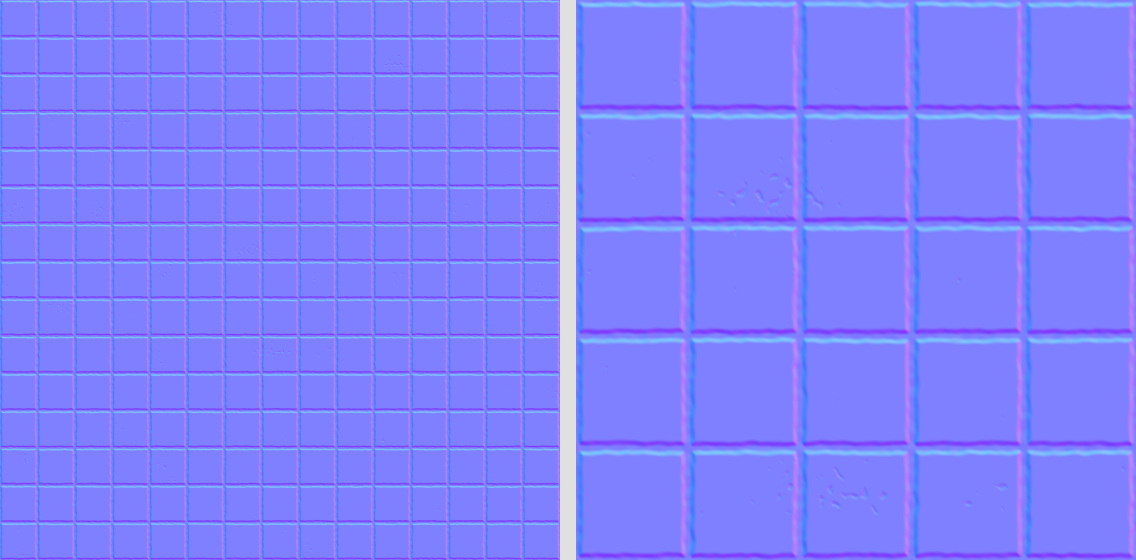
Left, the full canvas; right, a detail of the centre.
This texture map is drawn by a three.js fragment shader. Its source:

```glsl
// Tangent-space normal map of square bevelled tiles with thin grooves and chipped wear.
varying vec2 vUv;

const float TILES = 15.0;          // repeats across and up
const float GROOVE = 0.014;        // half width of the groove, in tiles
const float BEVEL = 0.050;         // width of the sloped rim, in tiles
const float CORNER = 0.035;        // corner radius, in tiles
const float RIM_HEIGHT = 0.0205;
const float CHIP_DEPTH = 0.0042;
const float STEP = 0.014;          // half span of the slope measurement, in tiles

vec2 hash22(vec2 p) {
  vec3 q = fract(p.xyx * vec3(0.1031, 0.1030, 0.0973));
  q += dot(q, q.yzx + 33.33);
  return fract((q.xx + q.yz) * q.zy);
}

// Wraps whole-numbered cells; the half offset guards against rounding.
vec2 wrapCell(vec2 cell, float period) {
  return floor(mod(cell + 0.5, period));
}

float cornerDot(vec2 cell, vec2 offset, float period, float seed) {
  float angle = 6.28318 * hash22(wrapCell(cell, period) + seed).x;
  return dot(vec2(cos(angle), sin(angle)), offset);
}

// Gradient noise that repeats after a whole number of cells.
float gradientNoise(vec2 p, float period, float seed) {
  vec2 i = floor(p);
  vec2 f = p - i;
  vec2 u = f * f * f * (f * (f * 6.0 - 15.0) + 10.0);
  vec2 e = vec2(1.0, 0.0);
  float bottom = mix(cornerDot(i, f, period, seed),
                     cornerDot(i + e.xy, f - e.xy, period, seed), u.x);
  float top = mix(cornerDot(i + e.yx, f - e.yx, period, seed),
                  cornerDot(i + e.xx, f - e.xx, period, seed), u.x);
  return mix(bottom, top, u.y);
}

// Noise with a given number of cells over the whole map; p is in tiles.
float mapNoise(vec2 p, float cells, float seed) {
  return gradientNoise(p * cells / TILES, cells, seed);
}

float roundedBox(vec2 p, vec2 halfSize, float radius) {
  vec2 q = abs(p) - halfSize + radius;
  return length(max(q, 0.0)) + min(max(q.x, q.y), 0.0) - radius;
}

// Raised tile face: 0 in the groove, 1 on the flat top.
float tileFace(vec2 p) {
  vec2 jitter = hash22(wrapCell(floor(p), TILES) + 7.0) - 0.5;
  float wobble = 0.008 * mapNoise(p, 45.0, 11.0) + 0.014 * mapNoise(p, 135.0, 23.0);
  vec2 halfSize = vec2(0.5 - GROOVE) - 0.004 * (jitter + 0.5);
  float inside = -roundedBox(fract(p) - 0.5, halfSize, CORNER) + wobble;
  return smoothstep(0.0, BEVEL, inside);
}

// Sparse specks that thicken into a few worn patches.
float chips(vec2 p) {
  float patchMask = smoothstep(0.27, 0.55, mapNoise(p, 12.0, 41.0));
  float grain = mapNoise(p, 195.0, 59.0) + 0.25 * mapNoise(p, 75.0, 67.0);
  float threshold = mix(0.57, 0.20, patchMask);
  return smoothstep(threshold, threshold + 0.2, grain);
}

float surfaceHeight(vec2 p) {
  float face = tileFace(p);
  float grit = 0.005 * (1.0 - face) * mapNoise(p, 150.0, 83.0);
  return RIM_HEIGHT * face + grit - CHIP_DEPTH * face * chips(p);
}

// Central differences also smooth the rim over the measured span.
vec2 surfaceSlope(vec2 p) {
  vec2 e = vec2(STEP, 0.0);
  return vec2(surfaceHeight(p + e.xy) - surfaceHeight(p - e.xy),
              surfaceHeight(p + e.yx) - surfaceHeight(p - e.yx)) / (2.0 * STEP);
}

vec3 encodeNormal(vec2 slope) {
  vec2 tilt = -slope * vec2(0.92, 1.06);
  tilt /= sqrt(1.0 + dot(tilt, tilt));
  return vec3(vec2(0.494, 0.500) + 0.5 * tilt, 1.0 - 0.06 * dot(tilt, tilt));
}

void main() {
  gl_FragColor = vec4(encodeNormal(surfaceSlope(vUv * TILES)), 1.0);
}
```
